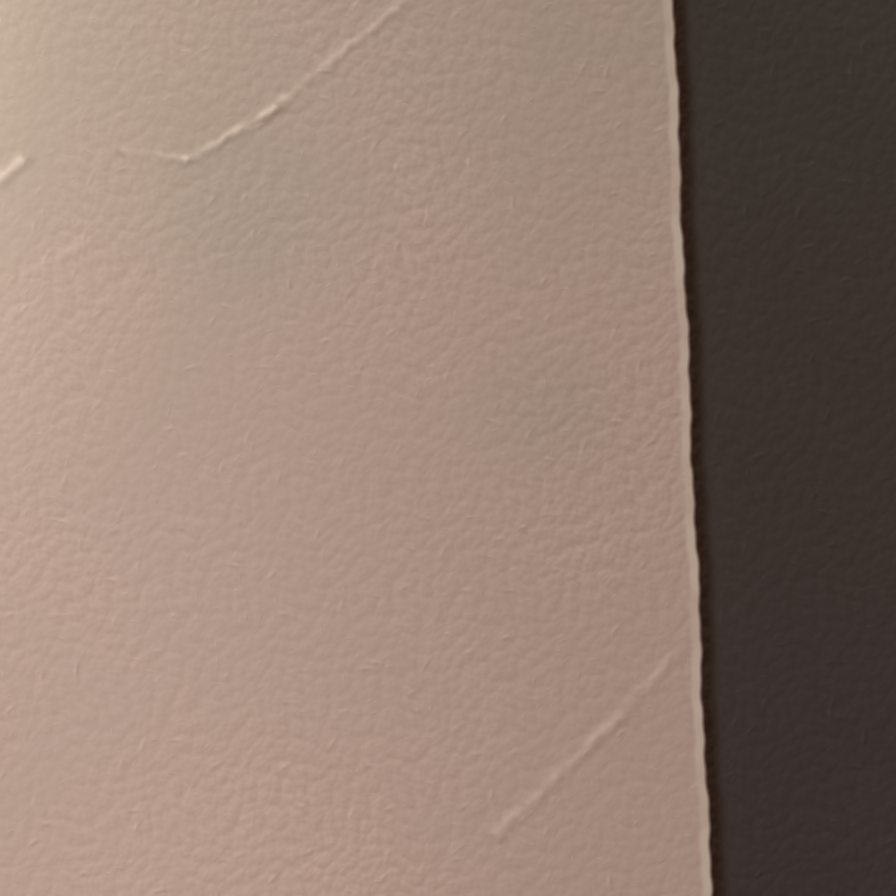
Reproduce this texture procedurally as a Shadertoy shader.

```glsl
vec2 hash2(vec2 p) {
    vec3 q = fract(p.xyx * vec3(0.1031, 0.1030, 0.0973));
    q += dot(q, q.yzx + 33.33);
    return fract((q.xx + q.yz) * q.zy);
}

// Soft cellular bumps: rounded distance to the nearest scattered point
float cellular(vec2 p) {
    vec2 cell = floor(p);
    float sum = 0.0;
    for (int j = -1; j <= 1; j++)
    for (int i = -1; i <= 1; i++) {
        vec2 c = cell + vec2(i, j);
        vec2 d = p - c - hash2(c);
        sum += exp(-9.0 * dot(d, d));
    }
    return -log(sum + 0.02) / 4.0;
}

// Slope of the bumps towards the light
float relief(vec2 uv, float scale) {
    vec2 p = uv * scale;
    p += 0.4 * sin(p.yx * 0.7 + 1.3);
    return cellular(p + vec2(-0.1, 0.15)) - cellular(p - vec2(-0.1, 0.15));
}

// Broad patches from layered, warped sines; about -1 to 1
float mottle(vec2 p) {
    float sum = 0.0, gain = 0.5;
    for (int i = 0; i < 5; i++) {
        p += 0.6 * sin(p.yx * 1.3 + float(i) * 2.1);
        sum += gain * sin(p.x) * cos(p.y * 0.9 + 1.0);
        p = mat2(1.36, 1.12, -1.12, 1.36) * p;
        gain *= 0.65;
    }
    return sum;
}

// Scattered short scratches, each a light and dark pair
float flecks(vec2 uv, float scale) {
    vec2 p = uv * scale, cell = floor(p);
    float sum = 0.0;
    for (int j = -1; j <= 1; j++)
    for (int i = -1; i <= 1; i++) {
        vec2 c = cell + vec2(i, j), h = hash2(c + 17.0), k = hash2(c + 71.0);
        vec2 d = p - c - h;
        float a = 0.65 + (k.x - 0.5) * 1.8;
        d = mat2(cos(a), -sin(a), sin(a), cos(a)) * d;
        d.y += 0.3 * d.x * d.x;
        float stroke = exp(-d.x * d.x * mix(20.0, 70.0, h.y) - d.y * d.y * 260.0);
        sum += step(0.5, k.y) * k.y * stroke * (d.y * 22.0 + 0.15);
    }
    return sum;
}

// Raised crease between two points: lit ridge with shade below it
float crease(vec2 uv, vec2 a, vec2 b, float width) {
    vec2 ab = b - a, d = uv - a;
    float t = clamp(dot(d, ab) / dot(ab, ab), 0.0, 1.0);
    float along = length(d - ab * t);
    float side = (ab.x * d.y - ab.y * d.x) / length(ab);
    side += 0.0015 * sin(uv.x * 140.0) + 0.001 * sin(uv.x * 317.0);
    float r = max(along, abs(side)) / width;
    float low = (side + 1.6 * width) / width;
    float ends = exp(-pow(max(along - abs(side), 0.0) / width, 2.0));
    float grain = 0.7 + 0.3 * sin(uv.x * 105.0 + sin(uv.y * 190.0));
    return ends * grain * (exp(-r * r) - 0.45 * exp(-low * low) * step(along, width * 5.0));
}

void mainImage(out vec4 fragColor, in vec2 fragCoord) {
    vec2 uv = fragCoord / iResolution.xy;
    float px = 1.0 / iResolution.y;

    // Slanted, slightly ragged border
    float border = 0.794 - 0.043 * uv.y + 0.0012 * sin(uv.y * 23.0)
        + 0.0008 * sin(uv.y * 71.0 + 1.0) + 0.0005 * sin(uv.y * 190.0);
    float side = uv.x - border;

    float patches = mottle(uv * 8.0 + 2.0);
    float bumps = relief(uv, 75.0) + 0.6 * relief(uv + 3.7, 140.0);
    float marks = flecks(uv, 24.0) + 0.6 * flecks(uv + 5.3, 43.0);

    // Pale plaster, lit from the left
    vec3 wall = mix(vec3(0.715, 0.614, 0.558), vec3(0.622, 0.525, 0.474), smoothstep(0.0, 0.8, uv.x));
    wall += vec3(0.075, 0.075, 0.065) * exp(-uv.x * 9.0) * smoothstep(0.1, 1.0, uv.y);
    wall += vec3(-0.015, 0.0, -0.006) * smoothstep(0.55, 1.0, uv.y);
    wall += vec3(0.012, 0.006, 0.005) * (1.0 - smoothstep(0.0, 0.5, uv.y));
    wall += patches * vec3(0.012, 0.005, 0.006);
    vec2 stain = (uv - vec2(0.27, 0.76)) / vec2(0.10, 0.08);
    vec2 stain2 = (uv - vec2(0.62, 0.54)) / vec2(0.07, 0.06);
    wall += vec3(-0.03, -0.008, -0.014) * (exp(-dot(stain, stain)) + 0.7 * exp(-dot(stain2, stain2)));
    wall += bumps * 0.045 * (0.65 + 0.35 * patches) + marks * 0.055;

    // Creases
    float folds = 0.7 * crease(uv, vec2(0.293, 0.872), vec2(0.456, 1.005), 0.005);
    folds += crease(uv, vec2(0.208, 0.823), vec2(0.305, 0.880), 0.005);
    folds += 0.55 * crease(uv, vec2(0.137, 0.834), vec2(0.208, 0.824), 0.004);
    folds += 1.1 * crease(uv, vec2(-0.01, 0.796), vec2(0.022, 0.822), 0.006);
    folds += 0.6 * crease(uv, vec2(0.553, 0.072), vec2(0.690, 0.203), 0.006);
    folds += 0.4 * crease(uv, vec2(0.690, 0.203), vec2(0.750, 0.270), 0.006);
    folds += 0.25 * crease(uv, vec2(0.026, 0.694), vec2(0.098, 0.733), 0.005);
    wall += folds * vec3(0.13, 0.125, 0.115);

    // Bright rim along the border
    float rim = smoothstep(-0.014, -0.007, side);
    wall = mix(wall, vec3(0.685, 0.61, 0.55), rim * (0.75 + 0.2 * sin(uv.y * 37.0 + sin(uv.y * 91.0))));

    // Dark panel with a brown shadow next to the rim
    vec3 panel = mix(vec3(0.228, 0.188, 0.178), vec3(0.232, 0.202, 0.182), uv.y);
    panel += patches * 0.006 + bumps * 0.014 + marks * 0.03;
    float shade = 1.0 - smoothstep(0.006, 0.022 + 0.006 * bumps, side);
    panel = mix(panel, vec3(0.17, 0.118, 0.088) + bumps * 0.03, shade);

    vec3 color = mix(wall, panel, smoothstep(-0.002 - px, 0.002 + px, side));
    fragColor = vec4(clamp(color, 0.0, 1.0), 1.0);
}
```
